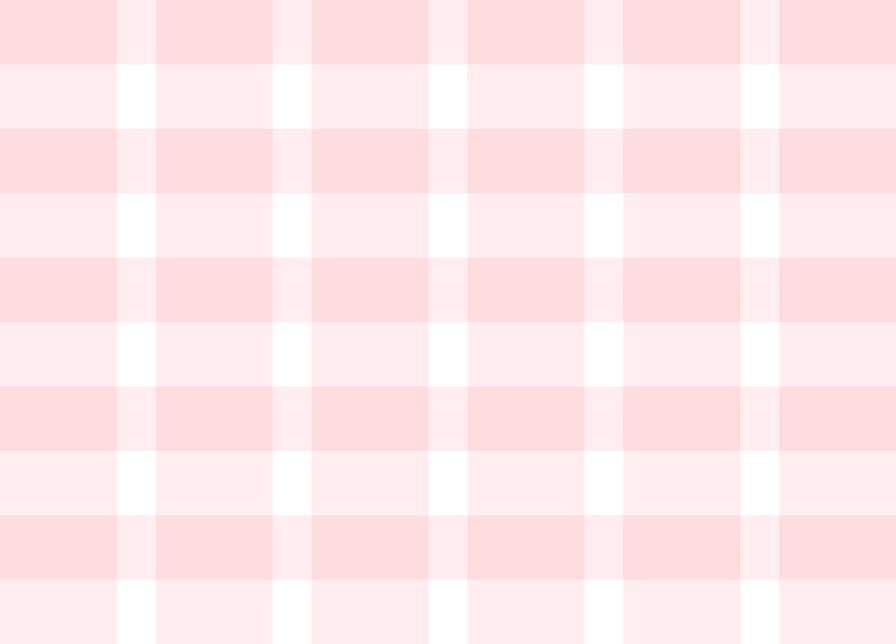
This pattern is drawn by a Shadertoy shader. Its source:

```glsl
// Pale pink gingham: wide vertical bands crossed by even horizontal bands on white.

// Coverage of a band filling the first part (duty) of each unit period.
float band(float t, float duty, float pixel) {
    float edgeDistance = 0.5 * duty - abs(fract(t - 0.5 * duty + 0.5) - 0.5);
    return clamp(edgeDistance / pixel + 0.5, 0.0, 1.0);
}

void mainImage(out vec4 fragColor, in vec2 fragCoord) {
    vec2 repeats = vec2(5.75, 5.0);
    vec2 uv = fragCoord / iResolution.xy;
    vec2 pixel = repeats / iResolution.xy;

    // Columns start at the left edge, rows at the top edge
    float column = band(uv.x * repeats.x, 0.75, pixel.x);
    float row = band((1.0 - uv.y) * repeats.y, 0.5, pixel.y);

    // White ground, pale single bands, deeper pink where they cross
    vec3 white = vec3(1.0);
    vec3 pale = vec3(1.0, 0.93, 0.937);
    vec3 rose = vec3(0.995, 0.868, 0.877);
    vec3 color = mix(mix(white, pale, column), mix(pale, rose, column), row);

    fragColor = vec4(color, 1.0);
}
```
